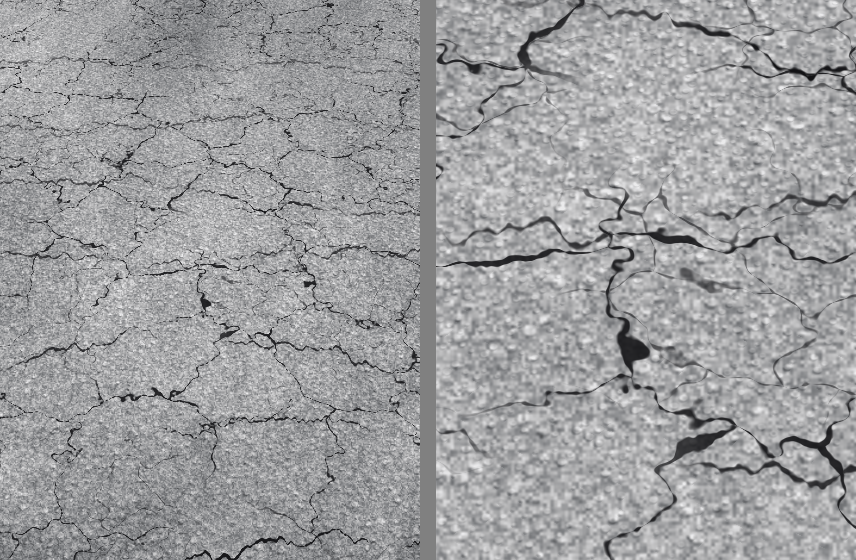
Left, the full canvas; right, a detail of the centre.
Reproduce this texture procedurally as a WebGL 2 fragment shader.

```glsl
#version 300 es
precision highp float;
precision highp int;
// Weathered grey asphalt with branching cracks, seen receding in perspective.
uniform vec2 u_resolution;
out vec4 fragColor;

vec2 hash2(vec2 cell) {
    uvec2 q = uvec2(ivec2(floor(cell)));
    uint h = q.x * 1597334677u ^ q.y * 3812015801u;
    h = (h ^ (h >> 15)) * 2246822519u;
    h ^= h >> 13;
    uint k = h * 3266489917u;
    k ^= k >> 16;
    return vec2(h & 65535u, k & 65535u) / 65535.0;
}

vec2 noise2(vec2 p) {
    vec2 i = floor(p), f = fract(p);
    f = f * f * (3.0 - 2.0 * f);
    return mix(mix(hash2(i), hash2(i + vec2(1, 0)), f.x),
               mix(hash2(i + vec2(0, 1)), hash2(i + vec2(1, 1)), f.x), f.y);
}

float noise(vec2 p) { return noise2(p).x; }

// Distance to the nearest border between Voronoi plates
float plateEdge(vec2 p) {
    vec2 cell = floor(p), nearest = vec2(9.0);
    for (int k = 0; k < 9; k++) {
        vec2 c = cell + vec2(k % 3 - 1, k / 3 - 1);
        vec2 r = c + 0.1 + 0.8 * hash2(c) - p;
        if (dot(r, r) < dot(nearest, nearest)) nearest = r;
    }
    float edge = 9.0;
    for (int k = 0; k < 25; k++) {
        vec2 c = cell + vec2(k % 5 - 2, k / 5 - 2);
        vec2 r = c + 0.1 + 0.8 * hash2(c) - p;
        vec2 across = r - nearest;
        if (dot(across, across) > 1e-5)
            edge = min(edge, dot(0.5 * (r + nearest), normalize(across)));
    }
    return edge;
}

float line(float d, float halfWidth) {
    return 1.0 - smoothstep(halfWidth - 0.0008, halfWidth + 0.001, d);
}

float spot(vec2 p, vec2 centre, vec2 size) {
    vec2 q = (p - centre) / size;
    return exp(-dot(q, q));
}

// Scattered flat stones: lit top, shaded lower rim
float stones(vec2 p) {
    vec2 seed = hash2(p), f = fract(p) - 0.3 - 0.4 * seed;
    float size = 0.12 + 0.2 * seed.y;
    float lit = 1.0 - smoothstep(size - 0.1, size + 0.1, length(f));
    float shade = 1.0 - smoothstep(size - 0.1, size + 0.1, length(f + vec2(-0.05, 0.22)));
    return step(0.5, seed.x) * (lit - 1.1 * shade * (1.0 - lit));
}

void main() {
    vec2 p = gl_FragCoord.xy / u_resolution.y;
    p.x += 0.375 - 0.5 * u_resolution.x / u_resolution.y;

    // Ground plane
    float depth = 1.0 / (1.7 - p.y);
    vec2 ground = vec2((p.x - 0.375) * depth, 1.8 * depth);
    vec2 turned = mat2(0.8, 0.6, -0.6, 0.8) * ground;
    vec2 bent = ground + 0.045 * (noise2(turned * 11.0) - 0.5)
              + 0.024 * (noise2(turned * 37.0) - 0.5)
              + 0.013 * (noise2(turned * 100.0) - 0.5);
    float centre = spot(p, vec2(0.38, 0.5), vec2(0.16, 0.16));

    // Broad stains and worn light patches
    float tone = 0.619 + 0.10 * (noise(p * vec2(5.0, 6.0)) - 0.5)
               + 0.06 * (noise(p * vec2(19.0, 13.0) + 7.0) - 0.5)
               + 0.03 * (noise(p * vec2(60.0, 14.0)) - 0.5);
    tone += 0.08 * spot(p, vec2(0.02, 0.9), vec2(0.13, 0.16)) + 0.03 * centre;
    tone -= 0.10 * spot(p, vec2(0.32, 0.91), vec2(0.08, 0.09));
    tone -= 0.05 * (1.0 - smoothstep(0.0, 0.22, p.y));

    // Aggregate grain
    float grain = 0.25 * (noise(p * 470.0) - 0.5)
                + 0.17 * (noise(turned * 270.0) - 0.5)
                + 0.08 * (noise(turned * 120.0 + 31.0) - 0.5);
    grain += 0.09 * stones(turned * 85.0) + 0.07 * stones(turned * 150.0 + 9.0);
    tone += grain * mix(1.05, 0.8, smoothstep(0.5, 1.0, p.y));

    // Crumbled crack rims
    float ragged = 0.0022 * (noise(p * 300.0 + 5.0) - 0.5);
    float pinch = mix(0.35, 1.5, noise(turned * 55.0));

    // Plate cracks, opening into gaps near the centre
    float plate = plateEdge(bent * 7.2) / (9.4 * depth);
    float presence = smoothstep(0.15, 0.5, noise(ground * 8.0 + 3.0));
    float gap = smoothstep(0.6, 0.9, noise(turned * 32.0 + 17.0));
    float plateWidth = 0.0007 * pinch + gap * (0.0006 + 0.0045 * centre);
    float crack = presence * line(plate + ragged, plateWidth) * 0.88;
    float halo = presence * exp(-plate / 0.004);

    // Hairline cracks
    float hair = plateEdge(bent * 16.0 + 40.0) / (20.0 * depth);
    float hairPresence = smoothstep(0.4, 0.65, noise(ground * 11.0 + 60.0));
    crack = max(crack, 0.55 * hairPresence * line(hair + ragged, 0.0005 * pinch));

    // Long cracks crossing the road
    for (int i = 0; i < 7; i++) {
        float row = float(i), rowDepth = 0.597 * pow(1.125, row);
        float wander = 0.10 * (noise(vec2(p.x * 4.0, row * 5.0)) - 0.5)
                     + 0.035 * (noise(vec2(p.x * 17.0, row * 7.0 + 2.0)) - 0.5)
                     + 0.015 * (noise(vec2(p.x * 60.0, row * 9.0 + 4.0)) - 0.5)
                     + 0.008 * (noise(vec2(p.x * 150.0, row * 9.0 + 6.0)) - 0.5);
        float d = abs(p.y - 1.7 + 1.0 / rowDepth - wander * 0.65 / rowDepth) / 1.25;
        float open = noise(vec2(p.x * 13.0, row * 3.0 + 50.0));
        float rift = i == 4 ? spot(p, vec2(0.46, 0.62), vec2(0.17, 0.12)) : 0.0;
        float w = pinch * (0.0006 + 0.0017 * open * open * open * (0.65 / rowDepth))
                + 0.0042 * rift * smoothstep(0.25, 0.85, open);
        float strength = max(rift, smoothstep(0.12, 0.4, open) * mix(0.95, 0.5, row / 6.0));
        crack = max(crack, strength * line(d + ragged, w));
        halo = max(halo, strength * exp(-d / 0.004));
    }

    // Shading
    tone = clamp(tone - 0.035 * halo, 0.12, 0.92);
    vec3 colour = tone * mix(vec3(0.985, 1.0, 1.025), vec3(1.0, 1.0, 1.006), smoothstep(0.4, 0.75, tone));
    colour = mix(colour, vec3(0.07, 0.07, 0.08), clamp(crack, 0.0, 1.0));
    fragColor = vec4(colour, 1.0);
}
```
